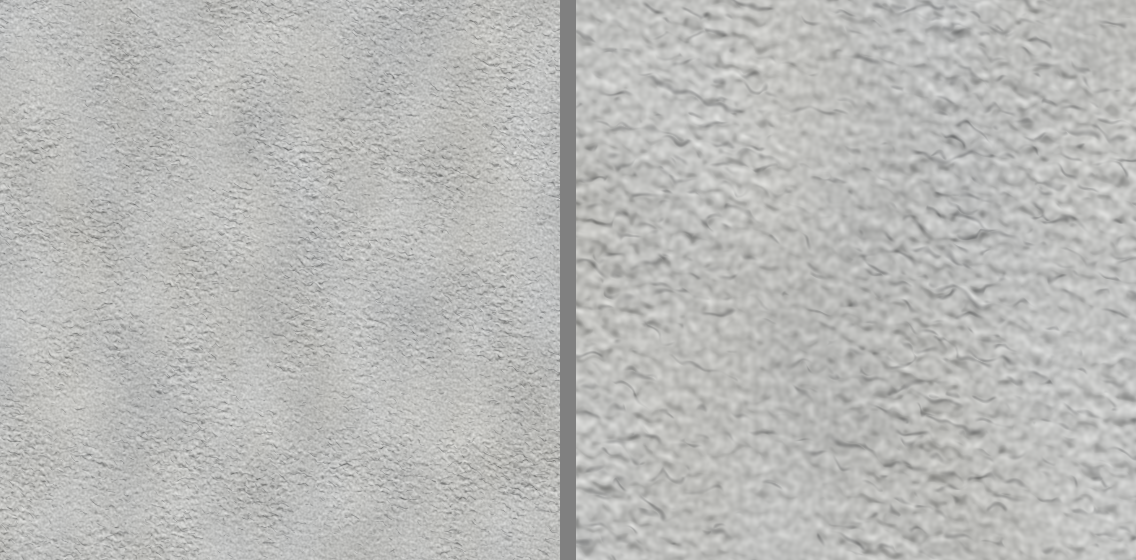
Left, the full canvas; right, a detail of the centre.
Write a Shadertoy shader that draws this texture.

```glsl
// Rough pale grey plaster: a fine gradient-noise relief lit from above, with
// deepened shadow slopes, short dark lips that lean down to the right, and
// broad mottling. Low-frequency noise varies the roughness and the tint.

const vec3 PLASTER = vec3(0.742, 0.744, 0.736);
const vec3 WARM_TINT = vec3(0.007, 0.002, -0.009);
const vec3 LIP_SHADE = vec3(0.150, 0.149, 0.144);

float hash(vec2 cell) {
    vec3 q = fract(cell.xyx * vec3(0.1031, 0.1030, 0.0973));
    q += dot(q, q.yzx + 33.33);
    return fract((q.x + q.y) * q.z);
}

vec2 gradientAt(vec2 cell) {
    float angle = 6.2832 * hash(cell);
    return vec2(cos(angle), sin(angle));
}

// Gradient noise, roughly -0.7 to 0.7
float noise(vec2 p) {
    vec2 i = floor(p), f = p - i;
    vec2 u = f * f * f * (f * (f * 6.0 - 15.0) + 10.0);
    vec2 e = vec2(0.0, 1.0);
    float low = mix(dot(gradientAt(i), f),
                    dot(gradientAt(i + e.yx), f - e.yx), u.x);
    float high = mix(dot(gradientAt(i + e.xy), f - e.xy),
                     dot(gradientAt(i + e.yy), f - e.yy), u.x);
    return mix(low, high, u.y);
}

float fbm(vec2 p, int octaves) {
    float sum = 0.0, weight = 1.0;
    for (int i = 0; i < octaves; i++) {
        sum += weight * noise(p);
        p = mat2(1.6, 1.2, -1.2, 1.6) * p + 17.3;
        weight *= 0.5;
    }
    return sum;
}

vec2 rotate(vec2 p, float angle) {
    float c = cos(angle), s = sin(angle);
    return vec2(c * p.x - s * p.y, s * p.x + c * p.y);
}

// Height of the grainy surface, stretched along x
float relief(vec2 p) {
    return noise(p * vec2(80.0, 118.0)) + 0.55 * noise(p * vec2(160.0, 210.0) + 41.7);
}

// Brightness from the slope facing the light
float slopeLight(vec2 p, vec2 toLight) {
    return relief(p - toLight) - relief(p + toLight);
}

// Short dark lines on the zero level of a noise, kept on shadowed slopes only
float lips(vec2 p, vec2 scale, vec2 toLight, float halfWidth, float cover) {
    float line = 1.0 - smoothstep(0.0, halfWidth, abs(noise(p * scale)));
    float rise = noise((p + toLight) * scale) - noise((p - toLight) * scale);
    float pieces = smoothstep(0.0, 0.3, noise(p * scale * 0.7 + 63.1) + cover);
    return line * pieces * smoothstep(0.05, 0.30, rise);
}

void mainImage(out vec4 fragColor, in vec2 fragCoord) {
    vec2 uv = fragCoord / min(iResolution.x, iResolution.y);
    vec2 toLight = vec2(-0.0006, 0.0019);

    // Ragged, slightly tilted coordinates
    vec2 ragged = vec2(noise(uv * 95.0 + 5.2), noise(uv * 95.0 + 29.6));
    vec2 p = rotate(uv + 0.0035 * ragged, 0.32) + 3.0;

    // Broad variation
    float patches = fbm(uv * vec2(9.0, 7.0) + 11.4, 4);
    float roughness = smoothstep(-0.5, 0.5, patches);
    float mottle = fbm(uv * vec2(7.0, 6.0) + 83.9, 5);
    float tint = fbm(uv * vec2(7.0, 4.0) + 52.6, 3);

    // Lit relief with deepened shadows, and fine grain
    float light = slopeLight(p, toLight) * mix(0.7, 1.35, roughness);
    float shadow = max(-light - 0.30, 0.0);
    float grain = noise(uv * 215.0 + 7.7);
    float tone = 0.088 * light - 0.110 * shadow + 0.085 * grain + 0.055 * mottle;

    // Long and short lips
    float cover = mix(-0.16, 0.14, roughness);
    float dark = lips(p, vec2(52.0, 95.0), toLight, 0.22, cover);
    dark = max(dark, 0.85 * lips(p + 9.1, vec2(85.0, 130.0), toLight, 0.27, cover));

    vec3 color = PLASTER + tone + WARM_TINT * tint - LIP_SHADE * dark;
    fragColor = vec4(clamp(color, 0.0, 1.0), 1.0);
}
```
